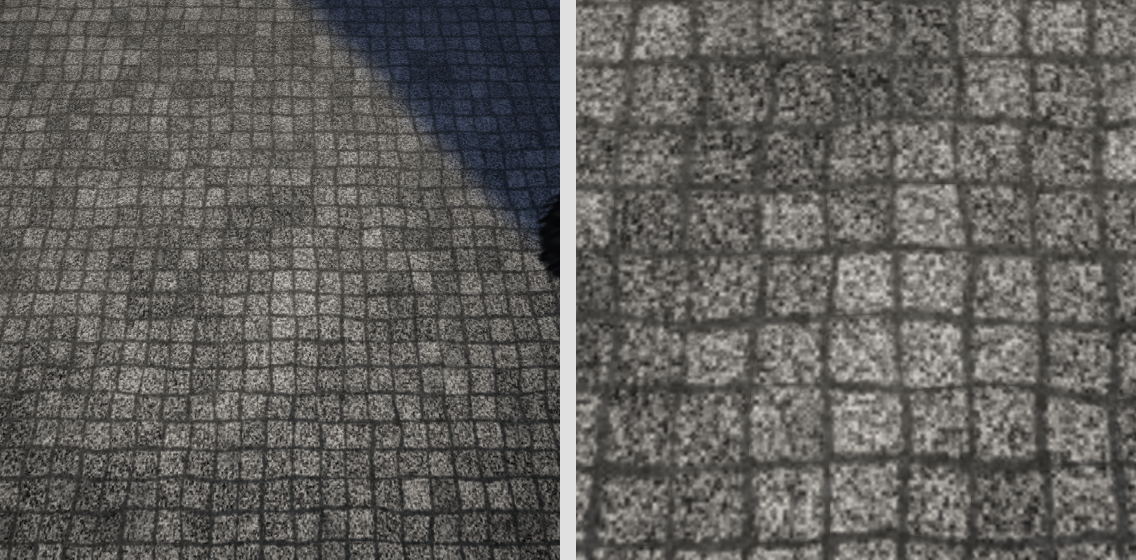
Left: the whole. Right: its middle third, enlarged.
Write a WebGL 1 fragment shader that draws this texture.

```glsl
precision highp float;
// Worn granite sett paving receding in perspective, with a soft blue shadow at the upper right.

uniform vec2 u_resolution;

float hash(vec2 p) {
  vec3 q = fract(vec3(p.xyx) * 0.1031);
  q += dot(q, q.yzx + 33.33);
  return fract((q.x + q.y) * q.z);
}

float noise(vec2 p) {
  vec2 i = floor(p), f = fract(p);
  f = f * f * (3.0 - 2.0 * f);
  return mix(mix(hash(i), hash(i + vec2(1.0, 0.0)), f.x),
             mix(hash(i + vec2(0.0, 1.0)), hash(i + 1.0), f.x), f.y);
}

float roundedBox(vec2 p, vec2 halfSize, float radius) {
  vec2 d = abs(p) - halfSize + radius;
  return length(max(d, 0.0)) + min(max(d.x, d.y), 0.0) - radius;
}

void main() {
  vec2 uv = gl_FragCoord.xy / u_resolution;
  float far = uv.y;

  // Ground plane: one unit is one sett, the horizon lies above the canvas
  float depth = 2.7135 - uv.y;
  vec2 ground = vec2((uv.x - 0.523) / (0.0188 * depth), 121.1 / depth - 0.12);
  vec2 pixel = vec2(1.0 / (0.0188 * depth), 121.1 / (depth * depth)) / u_resolution;

  // Uneven courses: gentle bending, then a small sideways slip per row
  vec2 bent = ground + 0.24 * (vec2(noise(ground * 0.8 + 40.0), noise(ground * 0.7 + 90.0)) - 0.5);
  bent.x += 0.16 * (hash(vec2(floor(bent.y), 7.0)) - 0.5);
  vec2 id = floor(bent);
  float tone = hash(id + 120.0);

  // Sett outline with its own size, offset and chipped rim
  vec2 offset = 0.06 * (vec2(hash(id + 211.0), hash(id + 317.0)) - 0.5);
  vec2 halfSize = 0.415 + 0.04 * vec2(hash(id + 53.0), hash(id + 71.0));
  float edge = roundedBox(fract(bent) - 0.5 - offset, halfSize, 0.07);
  edge += 0.07 * (noise(ground * 9.0 + 300.0) - 0.5);
  float soft = 0.035 + 0.04 * far + 0.6 * max(pixel.x, pixel.y);
  float sett = 1.0 - smoothstep(-soft, soft, edge);

  // Granite speckle, finer and fainter with distance
  float grain = noise(ground * 13.0 + 500.0) + 0.6 * noise(ground * 21.0 + 700.0) - 0.8;
  float speckle = grain * mix(0.62, 0.3, far);
  float patches = noise(ground * 0.45 + 150.0) - 0.5;
  float mottling = noise(ground * 3.0 + 800.0) - 0.5;
  vec3 stone = vec3(0.445, 0.434, 0.418) * (0.84 + 0.28 * tone + 0.2 * patches + 0.16 * mottling);
  stone += speckle * vec3(0.8, 0.79, 0.77);

  // Joints: dark when clean, paler and warmer where dust fills them
  float dust = smoothstep(0.1, 1.1, far + 0.5 * (1.0 - uv.x) + 0.4 * patches);
  vec3 joint = mix(vec3(0.185, 0.19, 0.192), vec3(0.29, 0.28, 0.26), dust);
  joint += 0.1 * grain + 0.06 * mottling;
  float worn = smoothstep(0.6, 0.85, noise(ground * 0.9 + 620.0));
  vec3 color = mix(joint, stone, sett * (1.0 - 0.3 * worn));

  // Daylight, strongest left of the middle
  vec2 fromLight = uv - vec2(0.43, 0.56);
  color *= 1.08 - 0.75 * dot(fromLight, fromLight);

  // Diagonal cast shadow with a wavering soft edge
  float across = uv.x + uv.y - 1.53 + 0.035 * (noise(uv * 9.0) - 0.5);
  float shadow = smoothstep(-0.045, 0.045, across);
  vec3 shade = color * vec3(0.44, 0.5, 0.66) + vec3(-0.01, 0.0, 0.01);
  color = mix(color, shade, shadow);

  // Black shaggy tuft at the right rim
  vec2 tuftPos = (uv - vec2(1.015, 0.57)) / vec2(0.055, 0.085);
  float strands = noise(vec2(uv.x * 35.0 + uv.y * 60.0, uv.y * 130.0 - uv.x * 70.0));
  float tuft = 1.0 - smoothstep(0.8, 1.1, length(tuftPos) + 0.3 * (strands - 0.5));
  color = mix(color, vec3(0.02, 0.022, 0.028) + 0.05 * strands * strands, tuft);

  gl_FragColor = vec4(clamp(color, 0.0, 1.0), 1.0);
}
```
